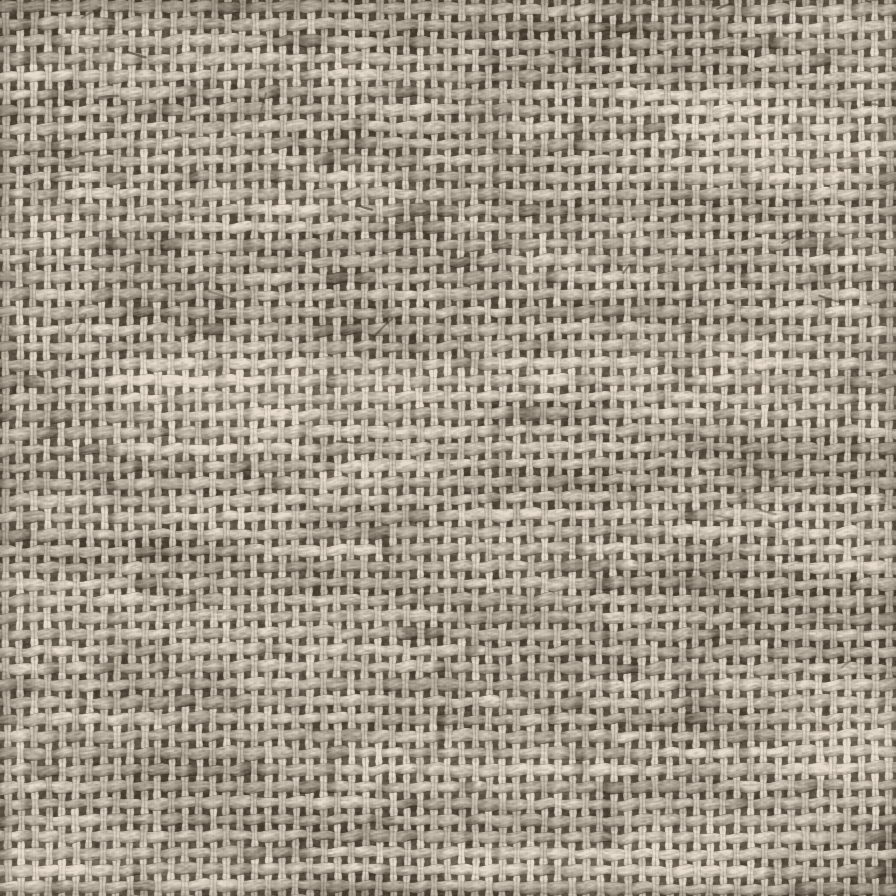
A Shadertoy shader for this texture:

```glsl
const float PI = 3.14159265;
const vec2 THREADS = vec2(65.0, 53.0);
const vec3 SHADOW_BROWN = vec3(0.26, 0.22, 0.17);
const vec3 PALE_LINEN = vec3(0.90, 0.86, 0.80);
const vec3 HAIR_BROWN = vec3(0.25, 0.21, 0.16);
const int HAIR_COUNT = 22;

float hash(vec2 p) {
    vec3 q = fract(p.xyx * 0.1031);
    q += dot(q, q.yzx + 33.33);
    return fract((q.x + q.y) * q.z);
}

float noise(vec2 p) {
    vec2 i = floor(p);
    vec2 f = fract(p);
    f = f * f * (3.0 - 2.0 * f);
    float low = mix(hash(i), hash(i + vec2(1, 0)), f.x);
    float high = mix(hash(i + vec2(0, 1)), hash(i + vec2(1, 1)), f.x);
    return mix(low, high, f.y);
}

float signedNoise(vec2 p) {
    return noise(p) - 0.5;
}

float yarnCover(float offset, float halfWidth, float blur) {
    return 1.0 - smoothstep(halfWidth - blur, halfWidth + blur, abs(offset));
}

float roundShade(float offset, float halfWidth) {
    float t = clamp(offset / halfWidth, -1.0, 1.0);
    return sqrt(1.0 - t * t);
}

float segmentDistance(vec2 p, vec2 halfSpan) {
    float t = clamp(dot(p, halfSpan) / dot(halfSpan, halfSpan), -1.0, 1.0);
    return length(p - t * halfSpan);
}

// Thick horizontal yarn: x = tone, y = coverage
vec2 weftYarn(vec2 p, vec2 f, float row, float weave, float blur) {
    float slub = noise(vec2(p.x * 0.5, row * 7.0));
    float halfWidth = 0.25 + 0.14 * slub + 0.03 * weave * cos(PI * f.x);
    float sway = 0.16 * signedNoise(vec2(p.x * 0.6, row * 5.0 + 40.0));
    float offset = f.y - sway - 0.04 * weave * sin(PI * f.x);
    float tone = 0.34 + 0.42 * roundShade(offset, halfWidth) + 0.16 * offset / halfWidth;
    // Slanted fibres, bumps over the warp and uneven dye
    tone += 0.26 * signedNoise(vec2(p.x * 2.2 - offset * 3.0, offset * 9.0 + row * 23.0));
    tone += 0.08 * weave * cos(PI * f.x);
    tone += 0.30 * signedNoise(vec2(p.x * 0.2, row * 11.0 + 9.0));
    tone -= 0.28 * smoothstep(0.76, 0.95, noise(vec2(p.x * 0.5, row * 13.0 + 70.0)));
    return vec2(tone, yarnCover(offset, halfWidth, blur));
}

// Slim vertical yarn of two strands: x = tone, y = coverage
vec2 warpYarn(vec2 p, vec2 f, float column, float weave, float blur) {
    float pinch = 1.0 - 0.22 * cos(PI * f.y);
    float halfWidth = pinch * (0.26 + 0.08 * noise(vec2(column * 7.0, p.y * 0.5)));
    float offset = f.x - 0.14 * signedNoise(vec2(column * 5.0 + 20.0, p.y * 0.4));
    float strands = abs(sin(PI * clamp(offset / halfWidth, -1.0, 1.0)));
    float tone = 0.54 + 0.10 * roundShade(offset, halfWidth) + 0.26 * strands;
    tone -= 0.06 * weave * cos(PI * f.y);
    tone += 0.24 * signedNoise(vec2(column * 9.0, p.y * 0.8 + 50.0));
    return vec2(tone, yarnCover(offset, halfWidth, blur));
}

float weaveTone(vec2 uv, vec2 blur) {
    // Slight bending of the whole cloth
    vec2 p = uv * THREADS;
    p += vec2(0.2, 0.3) * vec2(signedNoise(uv * vec2(7, 3)), signedNoise(uv * vec2(3, 7) + 30.0));
    vec2 cell = floor(p);
    vec2 f = fract(p) - 0.5;
    float weave = 1.0 - 2.0 * mod(cell.x + cell.y, 2.0);
    vec2 weft = weftYarn(p, f, cell.y, weave, blur.y);
    vec2 warp = warpYarn(p, f, cell.x, weave, blur.x);

    // The warp surfaces fully at every second crossing
    float hidden = weave > 0.0 ? 0.86 : 0.28;
    float tone = 0.07 + 0.16 * noise(p * 1.7);
    tone = mix(tone, weft.x, weft.y);
    return mix(tone, warp.x, warp.y * (1.0 - weft.y * hidden));
}

// Stray fibres, mostly lying along the rows
float hairCover(vec2 uv, float pixel) {
    float cover = 0.0;
    for (int i = 0; i < HAIR_COUNT; i++) {
        float id = float(i);
        vec2 center = vec2(hash(vec2(id, 1.0)), hash(vec2(id, 2.0)));
        float angle = 1.8 * pow(hash(vec2(id, 4.0)), 3.0) - 0.3;
        float reach = mix(0.005, 0.016, hash(vec2(id, 5.0)));
        vec2 local = uv - center;
        local.y += 14.0 * local.x * local.x * (hash(vec2(id, 6.0)) - 0.5);
        float d = segmentDistance(local, reach * vec2(cos(angle), sin(angle)));
        float strength = mix(0.2, 0.65, hash(vec2(id, 7.0)));
        cover = max(cover, strength * (1.0 - smoothstep(0.0005, 0.0009 + pixel, d)));
    }
    return cover;
}

void mainImage(out vec4 fragColor, in vec2 fragCoord) {
    vec2 uv = fragCoord / iResolution.xy;
    float tone = weaveTone(uv, 0.7 * THREADS / iResolution.xy);

    // Fibre grain, streaky wear and darker borders
    tone += 0.18 * signedNoise(uv * vec2(260, 420));
    tone += 0.18 * signedNoise(uv * vec2(5, 26) + 11.0);
    tone += 0.12 * signedNoise(uv * vec2(3, 7) + 60.0);
    vec2 border = min(uv, 1.0 - uv);
    tone *= mix(0.82, 1.0, smoothstep(0.0, 0.02, min(border.x, border.y)));

    vec3 color = mix(SHADOW_BROWN, PALE_LINEN, clamp(tone, 0.0, 1.0));
    color = mix(color, HAIR_BROWN, hairCover(uv, 1.0 / iResolution.y));
    fragColor = vec4(color, 1.0);
}
```
